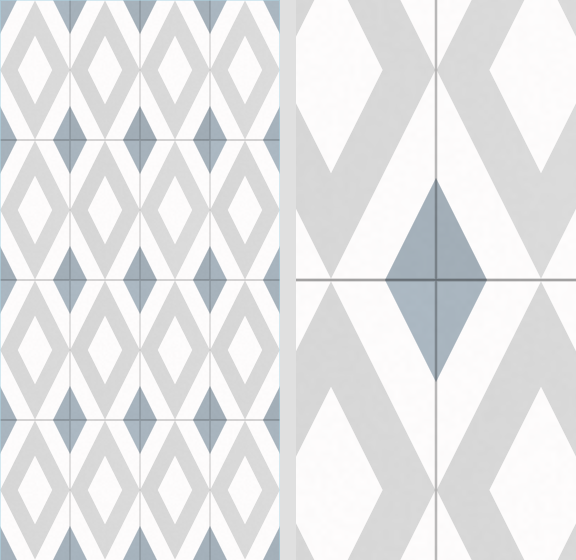
Left: the whole. Right: its middle third, enlarged.
Reproduce this pattern procedurally as a Shadertoy shader.

```glsl
float hash(vec2 p) {
    return fract(sin(dot(p, vec2(127.1, 311.7))) * 43758.5453);
}

float noise(vec2 p) {
    vec2 i = floor(p), f = fract(p);
    f = f * f * (3.0 - 2.0 * f);
    return mix(mix(hash(i), hash(i + vec2(1, 0)), f.x),
               mix(hash(i + vec2(0, 1)), hash(i + vec2(1, 1)), f.x), f.y);
}

// Antialiased coverage of a rhombus, given its 1-norm distance
float rhombus(float dist, float radius, float px) {
    return clamp((radius - dist) / px + 0.5, 0.0, 1.0);
}

void mainImage(out vec4 fragColor, in vec2 fragCoord) {
    vec2 uv = fragCoord / iResolution.xy;
    vec2 grid = uv * 4.0;
    vec2 tile = floor(grid);
    vec2 q = abs(fract(grid) - 0.5);
    vec2 px = 4.0 / iResolution.xy;
    float edge = length(px);
    float tone = hash(tile + 3.0) - 0.5;

    // Pigments, with slight changes from tile to tile
    vec3 white = vec3(0.992, 0.986, 0.986);
    vec3 grey = vec3(0.85) + 0.014 * tone + 0.012 * (fract(grid.x) - 0.5);
    vec3 blue = mix(vec3(0.635, 0.68, 0.715), vec3(0.665, 0.715, 0.755), hash(tile + 17.0));
    blue += 0.02 * (fract(grid.y) - 0.5);

    // Ringed rhombus in the middle, blue quarters in the corners
    float center = q.x + q.y;
    float corner = 1.0 - center;
    vec3 col = mix(white, grey, rhombus(center, 0.497, edge));
    col = mix(col, white, rhombus(center, 0.246, edge));
    col = mix(col, blue, rhombus(corner, 0.243, edge));

    // Fine cement grain
    col += 0.010 * (noise(uv * vec2(150, 300)) - 0.5);

    // Hairline joints between tiles
    vec2 joint = clamp((vec2(0.006, 0.0032) - (0.5 - q)) / px + 0.5, 0.0, 1.0);
    vec2 inside = step(0.5, grid) * step(grid, vec2(3.5));
    joint *= inside * vec2(0.27, 0.36);
    col *= 1.0 - max(joint.x, joint.y);

    // Pale blue rim on the outer sides and top
    float rim = max(rhombus(min(uv.x, 1.0 - uv.x), 0.003, px.x / 4.0),
                    rhombus(1.0 - uv.y, 0.0015, px.y / 4.0));
    col = mix(col, vec3(0.68, 0.84, 0.90), 0.6 * rim);

    fragColor = vec4(col, 1.0);
}
```
